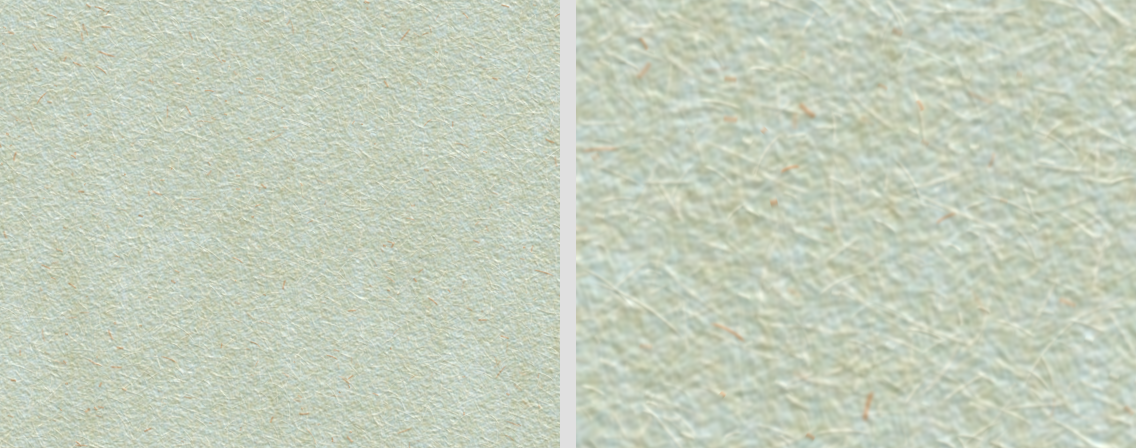
Left: the whole. Right: its middle third, enlarged.
Give the GLSL for this texture, as a Shadertoy shader.

```glsl
// Pale sage-green handmade paper: embossed pulp grain with cream and rust fibres.

#define PAPER        vec3(0.763, 0.804, 0.736)
#define CREAM        vec3(0.910, 0.900, 0.815)
#define RUST         vec3(0.780, 0.600, 0.430)
#define OLIVE_SHIFT  vec3(-0.004, -0.021, -0.066)
#define ROSY_SHIFT   vec3(0.026, 0.002, -0.004)
#define RELIEF_TINT  vec3(1.00, 1.00, 1.06)
#define LIGHT_DIR    vec2(0.28, 0.96)
#define GRAIN_FREQ   112.0
#define GRAIN_RELIEF 0.106
#define FIBRE_RELIEF 0.088
#define FIBRE_WIDTH  0.0018
#define RUST_SHARE   0.065

const int FIBRE_LAYERS = 7;

vec3 hash3(vec2 cell) {
    vec3 q = fract(cell.xyx * vec3(0.1031, 0.1030, 0.0973));
    q += dot(q, q.yxz + 33.33);
    return fract((q.xxy + q.yzz) * q.zyx);
}

vec2 rotate(vec2 v, float angle) {
    float c = cos(angle), s = sin(angle);
    return vec2(c * v.x + s * v.y, c * v.y - s * v.x);
}

float cornerSlope(vec2 cell, vec2 offset) {
    float angle = 6.2832 * hash3(cell).x;
    return dot(vec2(cos(angle), sin(angle)), offset);
}

float gradientNoise(vec2 p) {
    vec2 i = floor(p), f = p - i;
    vec2 u = f * f * f * (f * (f * 6.0 - 15.0) + 10.0);
    vec2 e = vec2(1.0, 0.0);
    float low  = mix(cornerSlope(i, f), cornerSlope(i + e, f - e), u.x);
    float high = mix(cornerSlope(i + e.yx, f - e.yx), cornerSlope(i + 1.0, f - 1.0), u.x);
    return mix(low, high, u.y);
}

// Pulp surface: grain stretched in three directions around a shallow fall, plus fine tooth
float pulpHeight(vec2 p) {
    p += 0.004 * vec2(gradientNoise(p * 31.0), gradientNoise(p * 31.0 + 57.0));
    float height = 0.65 * gradientNoise(p * GRAIN_FREQ * 1.6 + 11.0);
    for (int i = 0; i < 3; i++) {
        float k = float(i);
        vec2 q = rotate(p, 0.8 * k - 1.15) * vec2(0.45, 1.0);
        height += 0.75 * gradientNoise(q * GRAIN_FREQ + 83.0 * k);
    }
    return height;
}

// One layer of scattered curved fibres: x = cream cover, y = rust cover, z = relief
vec3 fibreLayer(vec2 p, float cellSize, float seed) {
    vec3 result = vec3(0.0);
    vec2 home = floor(p / cellSize);
    for (int y = -1; y <= 1; y++)
    for (int x = -1; x <= 1; x++) {
        vec2 cell = home + vec2(x, y);
        vec3 place = hash3(cell + seed);
        vec3 form = hash3(cell + seed + 171.0);
        float isRust = step(1.0 - RUST_SHARE, form.z);

        // Directions favour a shallow fall to the right
        float spread = 2.0 * place.z - 1.0;
        float angle = -0.40 + 1.5708 * spread * abs(spread);
        vec2 q = rotate(p - (cell + place.xy) * cellSize, angle);

        float halfLength = cellSize * mix(0.16, 0.75, form.x * form.x) * mix(1.0, 0.65, isRust);
        q.y -= 0.4 * (form.y - 0.5) * q.x * q.x / halfLength;
        float width = FIBRE_WIDTH * mix(0.7, 1.25, form.y) * mix(1.0, 1.25, isRust);
        float ends = 1.0 - smoothstep(0.55 * halfLength, halfLength, abs(q.x));
        float across = q.y / width;
        float strength = mix(0.2, 1.0, fract(form.z * 37.3));

        float cover = ends * strength * exp(-across * across);
        float facing = dot(vec2(-sin(angle), cos(angle)), LIGHT_DIR);
        result.x = max(result.x, cover * (1.0 - isRust));
        result.y = max(result.y, cover * isRust);
        result.z += facing * across * ends * strength * exp(-0.6 * across * across);
    }
    return result;
}

void mainImage(out vec4 fragColor, in vec2 fragCoord) {
    vec2 p = fragCoord / iResolution.y;

    // Broad stains, then fine olive and rosy mottling
    float stain = gradientNoise(p * 3.2 + 5.0) + 0.9 * gradientNoise(p * 9.0 + 21.0);
    float clumps = gradientNoise(p * 20.0 + 63.0) + gradientNoise(p * 46.0 + 31.0);
    float olive = gradientNoise(p * 27.0 + 40.0) + 1.3 * gradientNoise(p * 85.0 + 9.0);
    float rosy = gradientNoise(p * 38.0 + 77.0) + 1.3 * gradientNoise(p * 105.0 + 15.0);
    vec3 color = PAPER + OLIVE_SHIFT * (olive + 0.4 * stain) + ROSY_SHIFT * rosy;
    color -= 0.015 * stain + 0.019 * clumps;

    // Fibres of several lengths
    vec3 fibres = vec3(0.0);
    for (int i = 0; i < FIBRE_LAYERS; i++) {
        float k = float(i);
        vec3 layer = fibreLayer(p + 0.37 * k, 0.026 + 0.007 * k, 37.0 * k);
        fibres = vec3(max(fibres.xy, layer.xy), fibres.z + layer.z);
    }
    color = mix(color, CREAM, 0.46 * fibres.x);
    color = mix(color, RUST, 0.65 * fibres.y);

    // Raking light over the pulp and the raised fibres
    vec2 reach = 0.0017 * LIGHT_DIR;
    float slope = pulpHeight(p - reach) - pulpHeight(p + reach);
    color += RELIEF_TINT * (GRAIN_RELIEF * slope + FIBRE_RELIEF * fibres.z);

    fragColor = vec4(clamp(color, 0.0, 1.0), 1.0);
}
```
